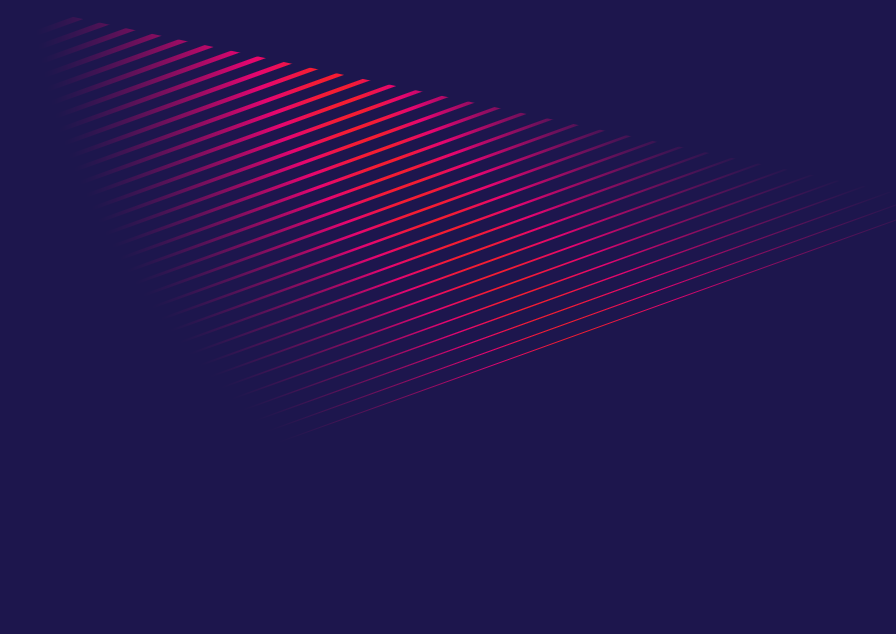
A WebGL 1 fragment shader for this background:

```glsl
precision highp float;

uniform vec2 u_resolution;

#define LINE_COUNT 34.0
#define SLOPE 0.36
#define FIRST_LINE 0.0727
#define SPACING 0.02373
#define WIDTH_RANGE vec2(0.0092, 0.0016)
#define TIP_EDGE vec2(0.002, 0.214)
#define FADE_START vec3(0.055, 0.0037, 0.00024)
#define PEAK vec3(0.452, 0.0046, 0.000277)
#define FADE_END vec3(0.660, 0.0092, 0.0005)
#define NAVY vec3(0.114, 0.088, 0.302)
#define MAGENTA vec3(0.900, 0.020, 0.440)
#define RED vec3(0.960, 0.110, 0.200)

// Quadratic in the line index, giving a curved boundary across the fan
float curve(vec3 k, float n) {
    return k.x + n * (k.y + n * k.z);
}

// Glow along one line: 0 at both faded ends, 1 at the peak
float glowAlong(float x, float n) {
    float peak = curve(PEAK, n);
    float end = x < peak ? curve(FADE_START, n) : curve(FADE_END, n);
    return clamp((x - end) / (peak - end), 0.0, 1.0);
}

// Antialiased stripe that stays even when thinner than a pixel
float stripe(float dist, float width, float pixel) {
    float blur = pixel * sqrt(1.0 + SLOPE * SLOPE);
    float cover = 0.5 + (0.5 * width - abs(dist)) / blur;
    return clamp(min(cover, width / blur), 0.0, 1.0);
}

void main() {
    // Height units, y measured down from the top
    float pixel = 1.0 / u_resolution.y;
    vec2 p = gl_FragCoord.xy * pixel;
    p.y = 1.0 - p.y;

    // Nearest slanted line
    float offset = p.y + SLOPE * p.x - FIRST_LINE;
    float n = clamp(floor(offset / SPACING + 0.5), 0.0, LINE_COUNT - 1.0);
    float width = mix(WIDTH_RANGE.x, WIDTH_RANGE.y, n / (LINE_COUNT - 1.0));
    float cover = stripe(offset - n * SPACING, width, pixel);

    // Cut the upper tips along a falling edge
    float tip = p.y - TIP_EDGE.x - TIP_EDGE.y * p.x;
    cover *= clamp(0.5 + tip / pixel, 0.0, 1.0);

    // Navy through magenta to a red core
    float glow = glowAlong(p.x, n);
    float alpha = pow(min(glow / 0.75, 1.0), 1.3);
    vec3 ink = mix(MAGENTA, RED, smoothstep(0.72, 0.97, glow));
    gl_FragColor = vec4(mix(NAVY, ink, cover * alpha), 1.0);
}
```
